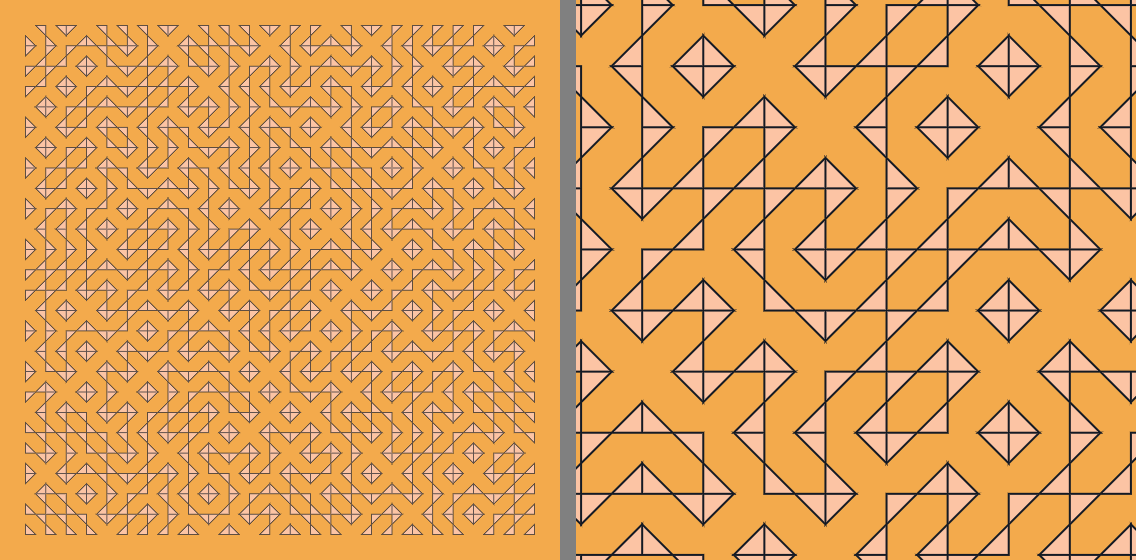
Left, the full canvas; right, a detail of the centre.
This pattern is drawn by a WebGL 1 fragment shader. Its source:

```glsl
precision highp float;

uniform vec2 u_resolution;

const float TILES = 25.0;        // tiles along each side of the panel
const float MARGIN = 1.25;       // border around the panel, in tiles
const float LINE_WIDTH = 0.033;  // outline thickness, in tiles
const float FLIP_SHARE = 0.5;    // share of mirrored tiles
const float SEED = 17.0;
const vec3 GROUND = vec3(0.953, 0.667, 0.298);
const vec3 CORNER = vec3(0.988, 0.770, 0.643);
const vec3 INK = vec3(0.08, 0.10, 0.14);

float hash(vec2 cell) {
  return fract(sin(dot(cell + SEED, vec2(127.1, 311.7))) * 43758.545);
}

// Signed distance to the two opposite corner triangles of a unit tile
float cornerDistance(vec2 p, float flip) {
  p.x *= flip;
  if (p.x + p.y < 0.0) p = -p;
  float legs = max(p.x, p.y) - 0.5;
  float hypotenuse = (0.5 - p.x - p.y) * 0.70711;
  return max(legs, hypotenuse);
}

// Share of a pixel covered by a stroke, also for strokes under a pixel wide
float strokeCoverage(float d, float pixel) {
  float width = LINE_WIDTH / pixel;
  return clamp(0.5 * width + 0.5 - abs(d) / pixel, 0.0, min(1.0, width));
}

void main() {
  // Centred square panel, measured in tiles
  float side = min(u_resolution.x, u_resolution.y);
  float pixel = (TILES + 2.0 * MARGIN) / side;
  vec2 p = (gl_FragCoord.xy - 0.5 * u_resolution) * pixel + 0.5 * TILES;
  vec2 home = floor(p);

  float fill = 0.0;
  float ink = 0.0;

  // Neighbouring tiles share the strokes on their common edges
  for (int j = -1; j <= 1; j++) {
    for (int i = -1; i <= 1; i++) {
      vec2 cell = home + vec2(float(i), float(j));
      vec2 inside = step(vec2(0.0), cell) * step(cell, vec2(TILES - 1.0));
      float present = inside.x * inside.y;
      float flip = hash(cell) < FLIP_SHARE ? -1.0 : 1.0;
      float d = cornerDistance(p - cell - 0.5, flip);
      fill += present * clamp(0.5 - d / pixel, 0.0, 1.0);
      ink = max(ink, present * strokeCoverage(d, pixel));
    }
  }

  vec3 color = mix(GROUND, CORNER, min(fill, 1.0));
  gl_FragColor = vec4(mix(color, INK, ink), 1.0);
}
```
